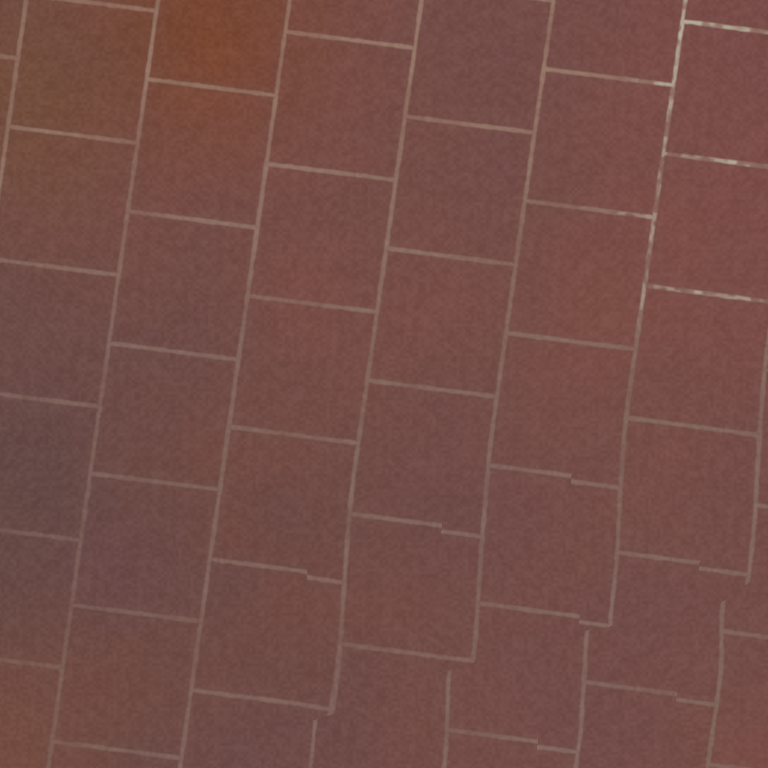
This texture is drawn by a Shadertoy shader. Its source:

```glsl
// Terracotta floor tiles in slanted, staggered columns with thin worn grout.

float hash(vec2 p) {
    return fract(sin(dot(p, vec2(127.1, 311.7))) * 43758.5453);
}

float noise(vec2 p) {
    vec2 i = floor(p), f = fract(p);
    f = f * f * (3.0 - 2.0 * f);
    return mix(mix(hash(i), hash(i + vec2(1, 0)), f.x),
               mix(hash(i + vec2(0, 1)), hash(i + vec2(1, 1)), f.x), f.y);
}

float fbm(vec2 p) {
    float sum = 0.0, amp = 0.5;
    for (int i = 0; i < 4; i++) {
        sum += amp * noise(p);
        p = p * 2.03 + 7.1;
        amp *= 0.5;
    }
    return sum;
}

// Soft round patch of the given radius.
float patchMask(vec2 p, vec2 center, float radius) {
    vec2 d = (p - center) / radius;
    return exp(-dot(d, d));
}

// Sideways slip that builds up towards a ragged diagonal seam, then jumps back.
vec2 seamSlip(vec2 p) {
    float seam = 0.92 - 0.3 * (p.x - 0.44) + 0.03 * (noise(p * 14.0) - 0.5);
    float above = seam - p.y;
    float slip = above > 0.0 ? 0.017 * (1.0 - smoothstep(0.0, 0.3, above))
                             : -0.010 * (1.0 - smoothstep(0.0, 0.13, -above));
    return vec2(slip, 0.3 * slip) * smoothstep(0.38, 0.45, p.x);
}

// Grout coverage: x for the long column joints, y for the short cross joints.
vec2 groutLines(vec2 p, float pixel) {
    vec2 q = p - seamSlip(p);
    float across = (q.x + 0.143 * q.y - 0.2057) / 0.1717;
    float column = floor(across), along = fract(across);
    float columnDist = abs(fract(across + 0.5) - 0.5) * 0.17;

    // Each column is staggered; its joints tilt and drift lower down.
    float down = (q.y - 0.0215 * along - 0.1029 + 0.0618 * column) / 0.172;
    float row = floor(down + 0.5);
    float rnd = hash(vec2(column, row) + 3.7);
    float drift = (rnd - 0.5) * 0.07 * smoothstep(0.3, 1.0, p.y);
    drift += step(0.5 + 0.3 * rnd, along) * 0.04 * step(0.6, p.y) * step(0.4, p.x)
           * step(0.4, rnd);
    float rowDist = abs(down - row - drift) * 0.171;

    float soft = 0.0012 + 0.5 * pixel;
    vec2 dist = vec2(columnDist, rowDist) + 0.0012 * (noise(p * 90.0) - 0.5);
    return 1.0 - smoothstep(vec2(0.0028 - soft), vec2(0.0028 + soft), dist);
}

void mainImage(out vec4 fragColor, in vec2 fragCoord) {
    vec2 p = fragCoord / iResolution.y;
    p.y = 1.0 - p.y; // measured downwards from the top
    float cloud = fbm(p * 5.0);

    // Clay: reddish base with orange, brown and dusky areas.
    vec3 clay = vec3(0.462, 0.302, 0.280);
    clay = mix(clay, vec3(0.485, 0.300, 0.285), smoothstep(0.6, 1.0, p.x - 0.4 * p.y));
    clay = mix(clay, vec3(0.405, 0.288, 0.268), 0.9 * patchMask(p, vec2(0.06, 0.72), 0.33));
    clay = mix(clay, vec3(0.415, 0.285, 0.270), 0.6 * patchMask(p, vec2(0.35, 0.76), 0.2));
    clay = mix(clay, vec3(0.410, 0.285, 0.300), 0.6 * patchMask(p, vec2(0.14, 0.74), 0.07));
    clay = mix(clay, vec3(0.480, 0.275, 0.190), 0.9 * patchMask(p, vec2(0.26, 0.03), 0.15));
    clay = mix(clay, vec3(0.465, 0.305, 0.220), 0.8 * patchMask(p, vec2(0.02, 0.12), 0.15));
    clay = mix(clay, vec3(0.460, 0.300, 0.250), 0.7 * patchMask(p, vec2(0.02, 1.0), 0.14));
    clay += (cloud - 0.47) * vec3(0.07, 0.015, -0.015);

    // Dusty halo along the joints, from a wide blur of the grout.
    vec2 halo = groutLines(p, 0.03);
    clay = mix(clay, vec3(0.45, 0.335, 0.31), 0.3 * max(halo.x, halo.y));

    // Grout: paler at the top, faded in the lower left.
    vec2 lines = groutLines(p, 1.0 / iResolution.y);
    float grout = max(lines.x, lines.y);
    vec3 groutColor = mix(vec3(0.58, 0.46, 0.40), vec3(0.51, 0.405, 0.37),
                          smoothstep(0.0, 0.6, p.y));
    float wear = 0.72 + 0.5 * (noise(p * 22.0) - 0.3);
    wear *= 1.0 - 0.4 * patchMask(p, vec2(0.0, 0.75), 0.3);

    // Chalky flecks on the upper right joints.
    float chalk = smoothstep(0.82, 0.87, p.x + 0.143 * p.y)
                * (1.0 - smoothstep(0.36, 0.46, p.y));
    groutColor = mix(groutColor, vec3(0.70, 0.67, 0.60),
                     chalk * smoothstep(0.3, 0.75, noise(p * 110.0)));

    vec3 color = mix(clay, groutColor, grout * clamp(wear, 0.0, 1.0));
    color += 0.035 * (noise(p * 260.0) - 0.5) + 0.02 * (noise(p * 120.0) - 0.5);
    fragColor = vec4(color, 1.0);
}
```
